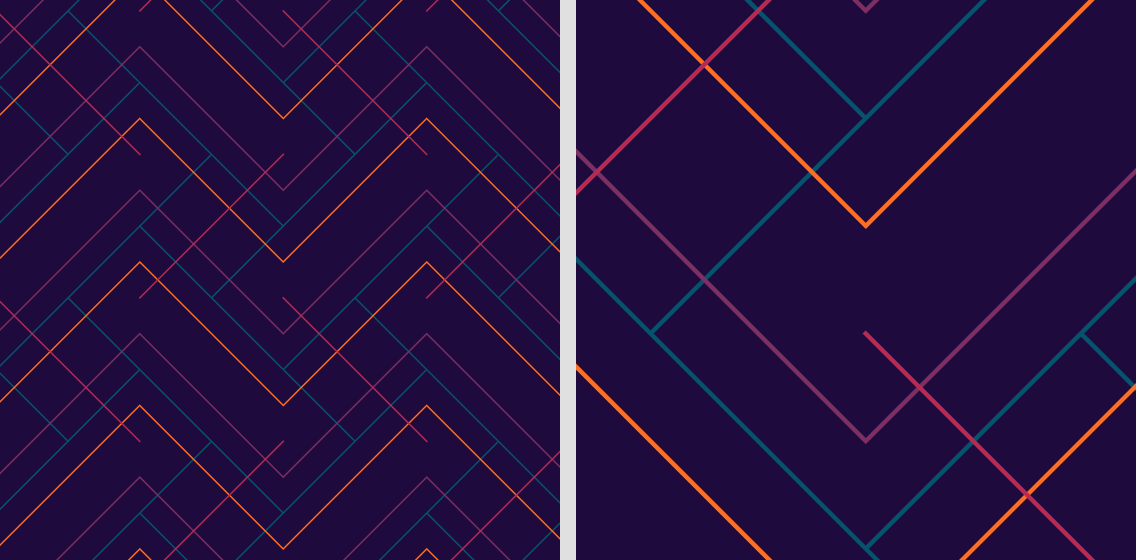
Left, the full canvas; right, a detail of the centre.
Write a WebGL 2 fragment shader that draws this pattern.

```glsl
#version 300 es
precision highp float;
// Thin chevron lines in orange and plum, overlaid by broken teal and red diagonals.
// Zigzags are a folded triangle wave; the diagonals are wrapped segments on a
// 4 x 4 unit tile, repeated by a glide reflection (mirror in x, shift half a tile).

uniform vec2 u_resolution;
out vec4 fragColor;

// Distance to a 45 degree segment, given its centre, slope sign and half width in x.
float diagonal(vec2 p, vec2 centre, float slope, float halfSpan) {
    vec2 d = p - centre;
    d -= 4.0 * round(d / 4.0);
    float across = abs(d.x - slope * d.y);
    float along = abs(d.x + slope * d.y) - 2.0 * halfSpan;
    return max(across, along) * 0.70711;
}

// Distance to a stack of zigzags, spaced two units apart.
float zigzag(vec2 p, float offset) {
    float wave = abs(p.x - 4.0 * round(p.x / 4.0));
    float v = p.y - wave - offset;
    return abs(v - 2.0 * round(v / 2.0)) * 0.70711;
}

float stroke(float dist, float pixel) {
    return clamp((0.0102 - dist) / pixel + 0.5, 0.0, 1.0);
}

void main() {
    // Tile units, with y pointing down from a chevron peak
    vec2 uv = gl_FragCoord.xy / u_resolution;
    vec2 p = vec2(uv.x - 0.2496, 0.7884 - uv.y) / 0.1281;
    float pixel = 1.0 / (0.1281 * min(u_resolution.x, u_resolution.y));

    // Diagonals and their glide reflection
    float teal = 1e3;
    float red = 1e3;
    for (int i = 0; i < 2; i++) {
        vec2 g = i == 0 ? p : vec2(-p.x, p.y - 2.0);
        teal = min(teal, diagonal(g, vec2(0.5, 0.0), 1.0, 1.5));
        teal = min(teal, diagonal(g, vec2(2.5, 1.0), -1.0, 1.5));
        red = min(red, diagonal(g, vec2(1.0, 1.5), -1.0, 1.0));
    }

    // Layers from back to front
    vec3 color = vec3(0.12, 0.04, 0.24);
    color = mix(color, vec3(0.02, 0.33, 0.43), stroke(teal, pixel));
    color = mix(color, vec3(0.49, 0.18, 0.39), stroke(zigzag(p, 1.0), pixel));
    color = mix(color, vec3(1.0, 0.43, 0.13), stroke(zigzag(p, 0.0), pixel));
    color = mix(color, vec3(0.71, 0.17, 0.33), stroke(red, pixel));
    fragColor = vec4(color, 1.0);
}
```
